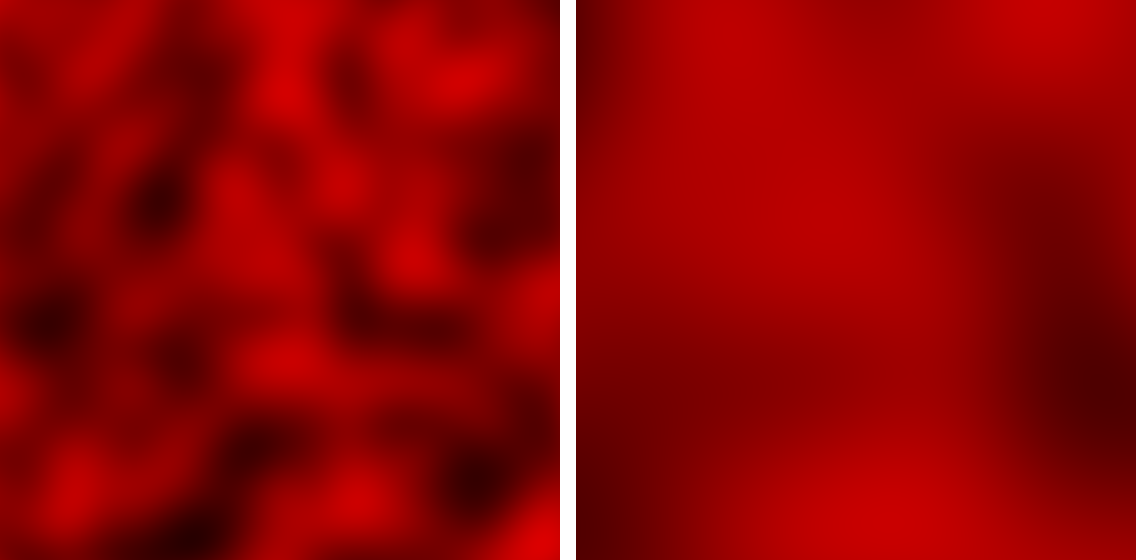
Left, the full canvas; right, a detail of the centre.
This texture is drawn by a WebGL 1 fragment shader. Its source:

```glsl
precision highp float;

uniform vec2 u_resolution;

const float CELLS = 16.0;          // lattice cells across the canvas
const float BLUR = 0.77;           // kernel width in cells
const float MEAN_RED = 0.558;
const float RED_CONTRAST = 0.225;

// Sine-free hash of a lattice point, 0 to 1
float hash(vec2 cell) {
    vec3 p = fract(cell.xyx * 0.1031);
    p += dot(p, p.yzx + 33.33);
    return fract((p.x + p.y) * p.z);
}

// Random lattice values blurred by a Gaussian, with even variance everywhere
float blurredNoise(vec2 p, float blur) {
    vec2 base = floor(p + 0.5);
    float total = 0.0;
    float energy = 0.0;
    for (int y = -3; y <= 3; y++) {
        for (int x = -3; x <= 3; x++) {
            vec2 cell = base + vec2(float(x), float(y));
            vec2 offset = p - cell;
            float weight = exp(-0.5 * dot(offset, offset) / (blur * blur));
            total += weight * (2.0 * hash(cell + 57.0) - 1.0);
            energy += weight * weight;
        }
    }
    return total / sqrt(energy);
}

// Pure red of varying depth
vec3 redShade(float level, float mean, float contrast) {
    return vec3(clamp(mean + contrast * level, 0.15, 0.9), 0.0, 0.0);
}

void main() {
    vec2 uv = gl_FragCoord.xy / u_resolution.y;
    float level = blurredNoise(uv * CELLS, BLUR);
    gl_FragColor = vec4(redShade(level, MEAN_RED, RED_CONTRAST), 1.0);
}
```
